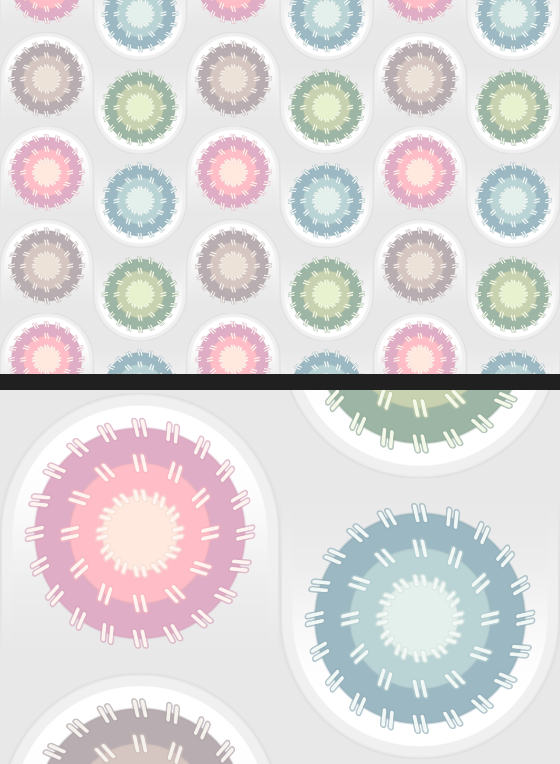
Top: the whole. Bottom: its middle third, enlarged.
This pattern is drawn by a Shadertoy shader. Its source:

```glsl
#define GRID vec2(6.0, 4.0)      // columns and discs per column
#define RADII vec3(0.375, 0.25, 0.135)
#define STITCHES vec3(20.0, 12.0, 12.0)
#define ARCH_RADIUS 0.497
#define RIM_WIDTH 0.042
#define STITCH_GAP 0.014
#define STITCH_SLANT 0.22
#define BASE_GREY 0.908
#define RIM_GREY 0.94

const float TAU = 6.2831853;

float fill(float d, float px) {
    return 1.0 - smoothstep(-0.6 * px, 0.6 * px, d);
}

// Ring colours from the outside in: x outer, y middle, z core
mat3 discPalette(bool upright, bool evenRow) {
    if (upright) return evenRow
        ? mat3(0.875, 0.68, 0.775,  1.0, 0.745, 0.78,  1.0, 0.91, 0.87)
        : mat3(0.72, 0.68, 0.695,  0.835, 0.775, 0.755,  0.925, 0.885, 0.845);
    return evenRow
        ? mat3(0.615, 0.71, 0.645,  0.785, 0.825, 0.69,  0.915, 0.95, 0.81)
        : mat3(0.61, 0.72, 0.76,  0.73, 0.83, 0.84,  0.89, 0.94, 0.92);
}

// Distance to pairs of slanted ticks spread around a circle
float stitchDistance(vec2 q, float radius, float count, float halfLength) {
    float sector = TAU / count;
    float angle = round(atan(q.y, q.x) / sector) * sector;
    vec2 dir = vec2(cos(angle), sin(angle));
    vec2 local = vec2(dot(q, vec2(-dir.y, dir.x)), dot(q, dir) - radius);
    local.x = abs(local.x - STITCH_SLANT * local.y) - STITCH_GAP;
    local.y -= clamp(local.y, -halfLength, halfLength);
    return length(local);
}

// Arch with a pale rim, fading from white at its crown to the base grey
vec3 archColour(vec2 q, float px) {
    float d = (q.y > 0.0 ? length(q) : abs(q.x)) - ARCH_RADIUS;
    float fade = smoothstep(-0.5, -0.1, q.y);
    float glow = smoothstep(-0.42, 0.3, q.y);
    float shade = mix(BASE_GREY, RIM_GREY, fade * fill(d, px));
    float inner = d + RIM_WIDTH;
    shade = mix(shade, mix(BASE_GREY, 1.0, glow), fade * fill(inner, 1.5 * px));
    float edge = 1.0 - smoothstep(0.0, 0.006 + px, abs(d));
    return vec3(shade - 0.035 * fade * edge);
}

void mainImage(out vec4 fragColor, in vec2 fragCoord) {
    vec2 p = fragCoord / iResolution.xy * GRID;
    float px = GRID.y / iResolution.y;

    // Alternate columns shift vertically and turn upside down
    float column = floor(p.x);
    bool upright = mod(column, 2.0) < 0.5;
    float y = p.y - (upright ? 0.156 : 0.852);
    float row = floor(y + 0.5);
    vec2 q = vec2(p.x - column - 0.5, y - row);

    vec3 colour = archColour(upright ? q : vec2(q.x, -q.y), px);
    mat3 palette = discPalette(upright, mod(row, 2.0) < 0.5);

    // Concentric patches, each sewn down along its edge
    for (int i = 0; i < 3; i++) {
        float d = length(q) - RADII[i];
        vec3 cloth = palette[i];
        vec3 thread = mix(palette[2], vec3(1.0), 0.55);
        colour = mix(colour, cloth, fill(d, px));
        float hem = 1.0 - smoothstep(0.0, 0.004 + px, abs(d));
        colour = mix(colour, cloth * 0.93, 0.45 * hem);

        float halfLength = i == 2 ? 0.013 : 0.025;
        float tick = stitchDistance(q, RADII[i], STITCHES[i], halfLength);
        colour = mix(colour, cloth * 0.96, 0.7 * fill(tick - 0.012, px));
        colour = mix(colour, thread, fill(tick - 0.0065, px));
    }

    fragColor = vec4(colour, 1.0);
}
```
